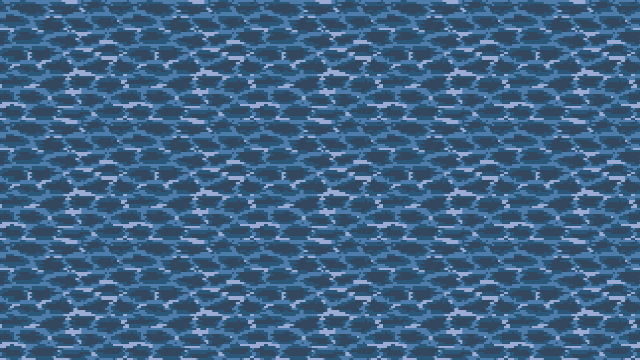
Reproduce this texture procedurally as a Shadertoy shader.

```glsl
// Tiled pixel-art water: dark blue cells split by pale, broken ripple lines.

const vec2 TILES = vec2(5.04, 3.0);      // repeats across and down
const vec2 TILE_PIXELS = vec2(64.0, 60.0); // art pixels in one repeat
const vec2 TILE_CELLS = vec2(4.0, 8.0);  // ripple cells in one repeat
const int SAMPLES = 3;                   // antialiasing grid per side

const vec3 DEEP = vec3(0.20, 0.28, 0.37);
const vec3 WATER = vec3(0.17, 0.34, 0.47);
const vec3 RIPPLE = vec3(0.31, 0.49, 0.67);
const vec3 GLINT = vec3(0.61, 0.67, 0.83);

float hash(vec2 p, float salt) {
    return fract(sin(dot(p, vec2(12.71, 31.17)) + salt * 7.43) * 4375.85);
}

// Random value held along horizontal runs of art pixels, wrapping at the tile.
float streak(vec2 pixel, float runLength, float rowHeight, float salt) {
    float row = floor(pixel.y / rowHeight);
    float shift = floor(TILE_PIXELS.x * hash(vec2(row, 3.0), salt));
    float run = floor(mod(pixel.x + shift, TILE_PIXELS.x) / runLength);
    return hash(vec2(run, row), salt);
}

// Jittered centre of a cell; odd rows are staggered by half a cell.
vec2 cellCentre(vec2 cell) {
    vec2 id = mod(cell, TILE_CELLS);
    vec2 jitter = vec2(hash(id, 1.0), hash(id, 2.0)) - 0.5;
    return cell + 0.5 + vec2(0.5 * mod(id.y, 2.0), 0.0) + jitter * vec2(0.6, 0.5);
}

// Distance, in art pixels, to the nearest border between cells.
float borderDistance(vec2 pixel) {
    vec2 cellSize = TILE_PIXELS / TILE_CELLS;
    vec2 p = pixel / cellSize;
    vec2 base = floor(p);
    vec2 nearest = vec2(0.0);
    float best = 100.0;
    for (int y = -1; y <= 1; y++)
    for (int x = -2; x <= 2; x++) {
        vec2 centre = cellCentre(base + vec2(x, y));
        float d = dot(p - centre, p - centre);
        if (d < best) { best = d; nearest = centre; }
    }
    float border = 100.0;
    for (int y = -2; y <= 2; y++)
    for (int x = -2; x <= 2; x++) {
        vec2 centre = cellCentre(base + vec2(x, y));
        vec2 apart = centre - nearest;
        if (dot(apart, apart) > 0.001) {
            float gap = dot(p - centre, p - centre) - best;
            border = min(border, gap / length(2.0 * apart / cellSize));
        }
    }
    return border;
}

// Flat colour of one art pixel.
vec3 waterColour(vec2 pixel) {
    // Shift rows sideways so that the outlines become ragged.
    float slide = 3.0 * (hash(vec2(pixel.y, 5.0), 4.0) - 0.5);
    float border = borderDistance(pixel + 0.5 + vec2(slide, 0.0));

    float lineWidth = mix(0.5, 1.4, streak(pixel, 4.0, 1.0, 6.0));
    float deepEdge = mix(1.4, 3.2, streak(pixel, 8.0, 1.0, 8.0));
    float glint = streak(pixel, 8.0, 2.0, 9.0);

    vec3 colour = mix(WATER, DEEP, step(deepEdge, border));
    if (border < lineWidth) colour = glint > 0.72 ? GLINT : RIPPLE;
    return colour;
}

void mainImage(out vec4 fragColor, in vec2 fragCoord) {
    vec3 sum = vec3(0.0);
    for (int y = 0; y < SAMPLES; y++)
    for (int x = 0; x < SAMPLES; x++) {
        vec2 offset = (vec2(x, y) + 0.5) / float(SAMPLES) - 0.5;
        vec2 uv = (fragCoord + offset) / iResolution.xy;
        vec2 pixel = floor(fract(uv * TILES) * TILE_PIXELS);
        sum += waterColour(pixel);
    }
    fragColor = vec4(sum / float(SAMPLES * SAMPLES), 1.0);
}
```
